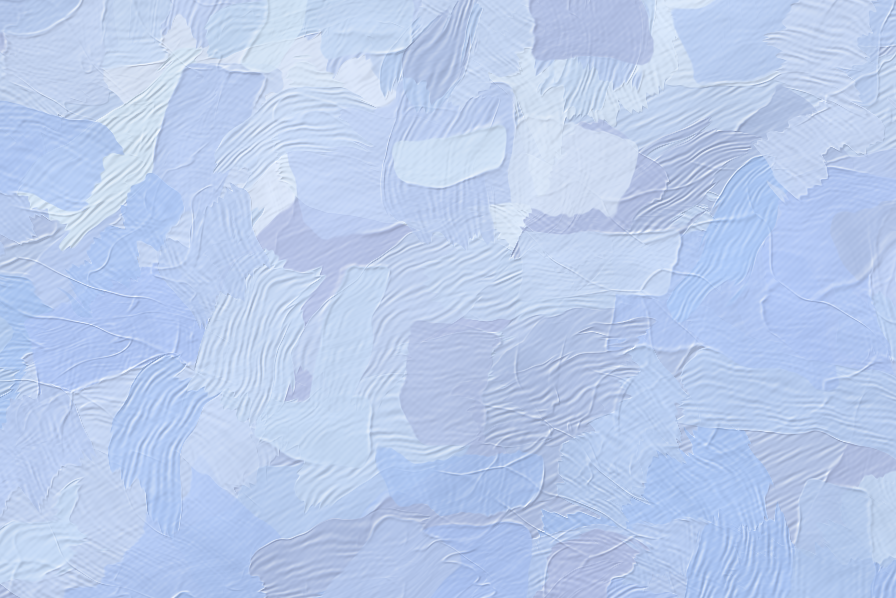
Write a Shadertoy shader that draws this texture.

```glsl
// Pale blue impasto: overlapping knife and brush strokes lit from the upper left.

vec2 hash2(vec2 p) {
    vec3 q = fract(vec3(p.xyx) * vec3(.1031, .1030, .0973));
    q += dot(q, q.yzx + 33.33);
    return fract((q.xx + q.yz) * q.zy);
}

mat2 rotation(float a) {
    return mat2(cos(a), sin(a), -sin(a), cos(a));
}

// Layered sines, roughly -1 to 1
float waves(vec2 p) {
    float sum = 0., amp = .55;
    for (int i = 0; i < 4; i++) {
        p = mat2(1.5, 1.1, -1.1, 1.5) * p + 1.7;
        sum += amp * sin(p.x + 1.4 * sin(p.y * .8));
        amp *= .55;
    }
    return sum;
}

// Distance to the borders of a cellular pattern
float cellBorder(vec2 p) {
    vec2 id = floor(p), nearest = vec2(9.);
    for (int y = -1; y <= 1; y++)
    for (int x = -1; x <= 1; x++) {
        vec2 cell = id + vec2(x, y);
        float d = length(cell + hash2(cell + 71.) - p);
        nearest = d < nearest.x ? vec2(d, nearest.x) : vec2(nearest.x, min(nearest.y, d));
    }
    return nearest.y - nearest.x;
}

// Uneven, broken grooves running along x
float bristles(vec2 p) {
    float a = p.y * 560. + 3. * waves(vec2(p.x * 8., p.y * 22.));
    float groove = sin(a) + .6 * sin(a * .57 + 2. * sin(p.x * 19.));
    return groove * (.6 + .4 * sin(p.x * 61. + p.y * 150.));
}

vec3 pigment(float tone) {
    vec3 shades[5] = vec3[5](
        vec3(.665, .77, .95), vec3(.685, .745, .885), vec3(.715, .80, .94),
        vec3(.765, .84, .95), vec3(.835, .895, .965));
    return shades[int(clamp(tone * 5., 0., 4.))];
}

// Colour in rgb, paint height in a
vec4 paintAt(vec2 p) {
    vec2 warp = vec2(waves(p * 4.), waves(p * 4. + 9.));
    vec2 ragged = vec2(waves(p * 13. + 3.), waves(p * 13. + 8.));
    vec4 paint = vec4(mix(pigment(.3), pigment(.7), p.y), .001 * bristles(rotation(-.5) * p));

    // Strokes, from broad to small
    for (int i = 0; i < 6; i++) {
        float layer = float(i), freq = 1.4 + .75 * layer;
        vec2 q = (p + .034 * warp + .005 * ragged) * freq + layer * 7.3;
        for (int y = -1; y <= 1; y++)
        for (int x = -1; x <= 1; x++) {
            vec2 id = floor(q) + vec2(x, y);
            vec2 place = hash2(id + 13. * layer), kind = hash2(id + 40.7), look = hash2(id + 91.3);
            if (look.x > .95 - .12 * layer) continue;

            vec2 centre = id + .3 + .4 * place;
            vec2 local = rotation(-.6 - 1.9 * (kind.x - .5)) * (q - centre) / freq;
            local.y += .6 * (kind.y - .5) * local.x * local.x * freq;
            vec2 halfSize = vec2(.38 + .3 * place.y, .15 + .22 * kind.y) / freq;
            vec2 box = abs(local) - halfSize + .02;
            float edge = length(max(box, 0.)) + min(max(box.x, box.y), 0.) - .02;
            if (edge > .05) continue;

            // Rough strokes are grooved and patchy, smooth ones have a raised rim
            float rough = smoothstep(.3, .8, fract(place.x * 7. + kind.x));
            vec2 grain = look.y > .6 ? local.yx : local;
            grain.y += 1.1 * grain.x * grain.x;
            float groove = bristles(grain + place);
            float streak = waves(grain * vec2(5., 24.) + 9. * place);
            edge += (.006 + .034 * rough) * streak + .004 * rough * groove;
            float cover = 1. - smoothstep(-.002, .002, edge);
            float rim = exp(-edge * edge / .000012) * smoothstep(-.1, .7, waves(p * 9. + id));

            float tone = .06 + .8 * fract(look.y * 5. + place.y) + .5 * (centre.y - layer * 7.3) / freq - .29;
            vec3 colour = pigment(tone) + vec3(.016, -.01, 0.) * (kind.y - .4);
            colour += .012 * rough * groove + .014 * streak;
            paint.rgb = mix(paint.rgb, colour, cover * (.7 + .3 * place.x));
            float surface = .3 * paint.a + .0012 + (.00012 + .00115 * rough) * groove;
            paint.a = mix(paint.a, surface, cover) + .0036 * rim * (1.1 - .7 * rough);
        }
    }

    // Broken creases and torn flakes of paint
    float border = cellBorder(rotation(.5) * (p + .05 * warp) * vec2(4., 9.));
    paint.a += .0028 * exp(-border * border / .0007) * smoothstep(.1, .6, waves(p * 3.3 + 4.));
    float tear = waves(rotation(-.5) * p * vec2(5., 11.) + warp);
    paint.a += .0024 * exp(-tear * tear / .006) * smoothstep(.1, .6, waves(p * 4.1 + 1.));

    // Fine scratches and canvas weave
    paint.a += .0007 * waves(rotation(-.5) * p * vec2(16., 62.) + 2. * warp);
    paint.a += .0002 * sin(p.x * 520.) * sin(p.y * 520.) + .0005 * ragged.x;
    paint.rgb += .014 * waves(p * 1.7) + .01 * warp.x + .008 * ragged.y;
    return paint;
}

void mainImage(out vec4 fragColor, in vec2 fragCoord) {
    vec2 p = fragCoord / iResolution.y;
    vec2 towardLight = vec2(-.6, .8);
    float reach = .0022;
    vec4 paint = paintAt(p);
    float relief = (paint.a - paintAt(p + towardLight * reach).a) / reach;

    // White glints on lit slopes, cool grey on the far side
    float glint = clamp(relief * .62, 0., .9);
    float shade = clamp(-relief, 0., 1.);
    vec3 colour = mix(paint.rgb, vec3(.96, .98, 1.), glint);
    colour *= 1. - shade * vec3(.16, .16, .15);
    fragColor = vec4(clamp(colour, 0., 1.), 1.);
}
```
